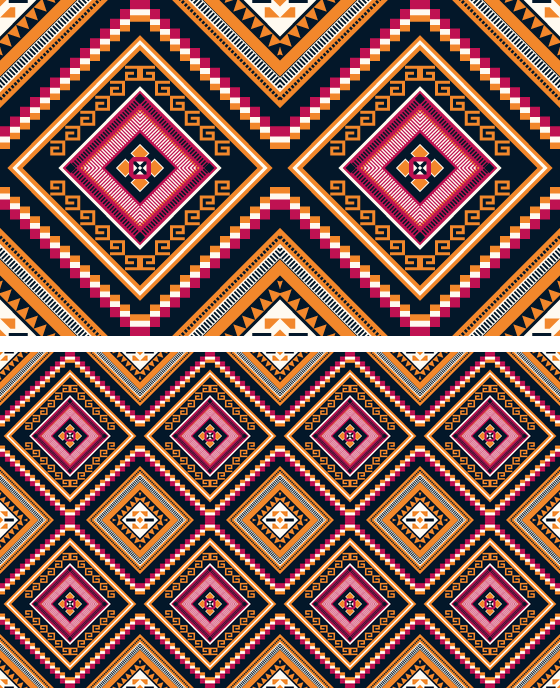
Top: one tile. Bottom: repeated 2 by 2.
Give the GLSL for this pattern, as a WebGL 1 fragment shader.

```glsl
precision highp float;

uniform vec2 u_resolution;

const vec3 NAVY = vec3(0.01, 0.09, 0.16);
const vec3 ORANGE = vec3(0.95, 0.53, 0.17);
const vec3 MAGENTA = vec3(0.75, 0.07, 0.32);
const vec3 CREAM = vec3(1.0, 0.98, 0.94);

bool within(float v, float lo, float hi) {
  return v >= lo && v < hi;
}

// Square spiral on a 5 by 5 grid, open towards its outer corner
bool spiralKey(vec2 q) {
  vec2 g = floor(q * 5.0);
  bool rim = g.x == 0.0 || g.y == 0.0 || g.y == 4.0;
  bool hook = (g.x == 4.0 && g.y <= 2.0) || (g.y == 2.0 && g.x >= 2.0);
  return rim || hook;
}

// Four petals around a square with a small cross
vec3 flower(vec2 p) {
  vec2 m = vec2(max(p.x, p.y), min(p.x, p.y));
  float petal = abs(m.x - 20.0) + m.y;
  vec3 col = NAVY;
  if (petal < 13.0) col = CREAM;
  if (petal < 11.0) col = ORANGE;
  if (m.x < 15.0 && m.x + m.y < 25.0) col = MAGENTA;
  if (m.x < 9.0) col = CREAM;
  if (m.x < 9.0 && m.x - m.y < 3.5) col = NAVY;
  if (m.x + m.y < 3.0) col = CREAM;
  return col;
}

// Nested diamonds around the tile centre
vec3 medallion(vec2 p, float d) {
  float along = p.x - p.y;
  if (d < 48.0) return flower(p);
  if (d < 53.0) return MAGENTA;
  if (d < 78.0) return fract(along / 5.2) < 0.52 ? CREAM : MAGENTA;
  if (d < 82.0) return fract(along / 5.2) < 0.5 ? ORANGE : MAGENTA;
  if (d < 106.0) {
    bool dash = within(d, 88.0, 100.0) && fract(along / 6.0) < 0.5;
    bool tip = abs(max(p.x, p.y) - 95.0) + min(p.x, p.y) < 7.0;
    return dash || tip ? NAVY : MAGENTA;
  }
  if (d < 112.0) return CREAM;
  if (d < 161.0) {
    // Six spirals descend each side
    float i = floor(p.x / 20.5);
    vec2 q = vec2(p.x / 20.5 - i, (p.y - 140.0) / 20.5 + i + 1.0);
    bool inside = i < 6.0 && within(q.y, 0.0, 1.0);
    return inside && spiralKey(q) ? ORANGE : NAVY;
  }
  return within(d, 169.0, 175.0) ? CREAM : ORANGE;
}

// Striped and toothed diamonds around the tile corner
vec3 cornerDiamond(vec2 c, float e) {
  float along = c.x - c.y;
  if (e < 50.0) {
    bool wedge = within(c.y, 10.0, 24.0) && c.x > 24.0 - c.y && c.x < 21.0;
    bool slit = c.y < 4.0 && within(c.x, 12.0, 38.0);
    bool bud = abs(c.x) + abs(c.y) < 9.0;
    return wedge || bud ? ORANGE : (slit ? NAVY : CREAM);
  }
  if (e < 56.0) return NAVY;
  if (e < 80.0) {
    float tooth = abs(fract(along / 24.0) - 0.5) * 2.0;
    return tooth < (e - 56.0) / 24.0 ? NAVY : ORANGE;
  }
  if (within(e, 80.0, 83.0)) return NAVY;
  if (within(e, 105.0, 126.0)) {
    bool bar = fract(along / 7.0) < 0.55 && within(e, 108.0, 123.0);
    return bar || within(e, 105.0, 106.5) ? NAVY : CREAM;
  }
  bool dash = within(e, 133.0, 139.0) && fract(along / 8.0) < 0.6;
  return dash ? NAVY : ORANGE;
}

// Stepped zigzag of three stacked colours
vec3 steps(vec2 p) {
  float k = floor((192.0 - p.x) * 14.0 / 192.0);
  float t = p.y - 26.0 - 13.4 * k;
  if (within(t, 0.0, 9.0)) return ORANGE;
  if (within(t, 9.0, 17.0)) return CREAM;
  if (within(t, 17.0, 31.0)) return MAGENTA;
  return NAVY;
}

// Two mirrored tiles across and one down
vec3 textile(vec2 uv) {
  vec2 p = abs(fract(uv * vec2(2.0, 1.0)) - 0.5) * vec2(384.0, 460.0);
  vec2 c = vec2(192.0, 230.0) - p;
  float d = p.x + p.y;
  float e = c.x + c.y;
  if (d < 182.0) return medallion(p, d);
  if (e < 148.0) return cornerDiamond(c, e);
  return steps(p);
}

void main() {
  // Average a 4 by 4 grid of samples to smooth the edges
  vec3 sum = vec3(0.0);
  for (int j = 0; j < 4; j++) {
    for (int i = 0; i < 4; i++) {
      vec2 offset = (vec2(float(i), float(j)) - 1.5) / 4.0;
      sum += textile((gl_FragCoord.xy + offset) / u_resolution);
    }
  }
  gl_FragColor = vec4(sum / 16.0, 1.0);
}
```
